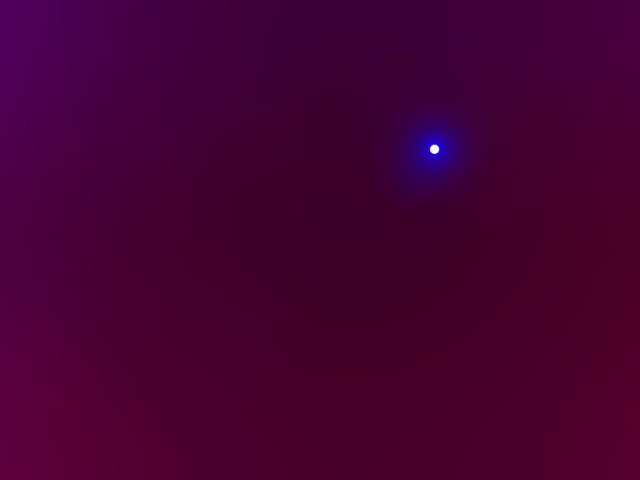
Reproduce this background procedurally as a WebGL 1 fragment shader.

```glsl
precision highp float;
// A small white star with a blue halo on a dark plum and violet gradient.
uniform vec2 u_resolution;

#define STAR_POS vec2(0.679, 0.689)
#define STAR_RADIUS 0.0095
#define HALO_FALLOFF 0.034
#define HALO_STRENGTH 1.2
#define GHOST_OFFSET vec2(-0.047, -0.062)
#define GHOST_RADIUS 0.045
#define ARC_RADIUS 0.227
#define ARC_WIDTH 0.009
#define DARK_CENTRE 0.55

// Vertical blend through three colours, bottom to top
vec3 ramp(vec3 low, vec3 middle, vec3 high, float y) {
  vec3 lower = mix(low, middle, smoothstep(0.0, 0.55, y));
  return mix(lower, high, smoothstep(0.45, 1.0, y));
}

// Dark middle, brighter towards both sides
vec3 backdrop(vec2 uv) {
  vec3 centre = ramp(vec3(0.28, 0.0, 0.155), vec3(0.235, 0.0, 0.145),
                     vec3(0.235, 0.0, 0.205), uv.y);
  vec3 left = ramp(vec3(0.37, 0.0, 0.24), vec3(0.305, 0.0, 0.25),
                   vec3(0.315, 0.0, 0.365), uv.y);
  vec3 right = ramp(vec3(0.33, 0.0, 0.175), vec3(0.30, 0.0, 0.15),
                    vec3(0.285, 0.0, 0.25), uv.y);
  float toLeft = max(DARK_CENTRE - uv.x, 0.0) / DARK_CENTRE;
  float toRight = max(uv.x - DARK_CENTRE, 0.0) / (1.0 - DARK_CENTRE);
  vec3 color = mix(centre, left, pow(toLeft, 1.8));
  return mix(color, right, pow(toRight, 1.8));
}

float bell(float x, float width) {
  return exp(-x * x / (width * width));
}

void main() {
  vec2 uv = gl_FragCoord.xy / u_resolution;
  vec2 p = (uv - STAR_POS) * vec2(u_resolution.x / u_resolution.y, 1.0);
  float dist = length(p);
  vec3 color = backdrop(uv);

  // Faint arc above the star
  float arc = bell(dist - ARC_RADIUS, ARC_WIDTH);
  arc *= smoothstep(0.70, 0.98, p.y / max(dist, 0.0001));
  color.b += 0.03 * arc;

  // Soft ghost below and left of the star
  float ghost = bell(length(p - GHOST_OFFSET), GHOST_RADIUS);
  color += ghost * vec3(-0.02, 0.0, 0.07);

  // Blue halo
  float halo = min(HALO_STRENGTH * exp(-dist / HALO_FALLOFF), 1.0);
  color = mix(color, vec3(0.10, 0.0, 0.95), halo);

  // White core with a smooth rim
  float edge = 1.0 / u_resolution.y;
  float core = 1.0 - smoothstep(STAR_RADIUS - edge, STAR_RADIUS + edge, dist);
  color = mix(color, vec3(1.0), core);

  gl_FragColor = vec4(color, 1.0);
}
```
